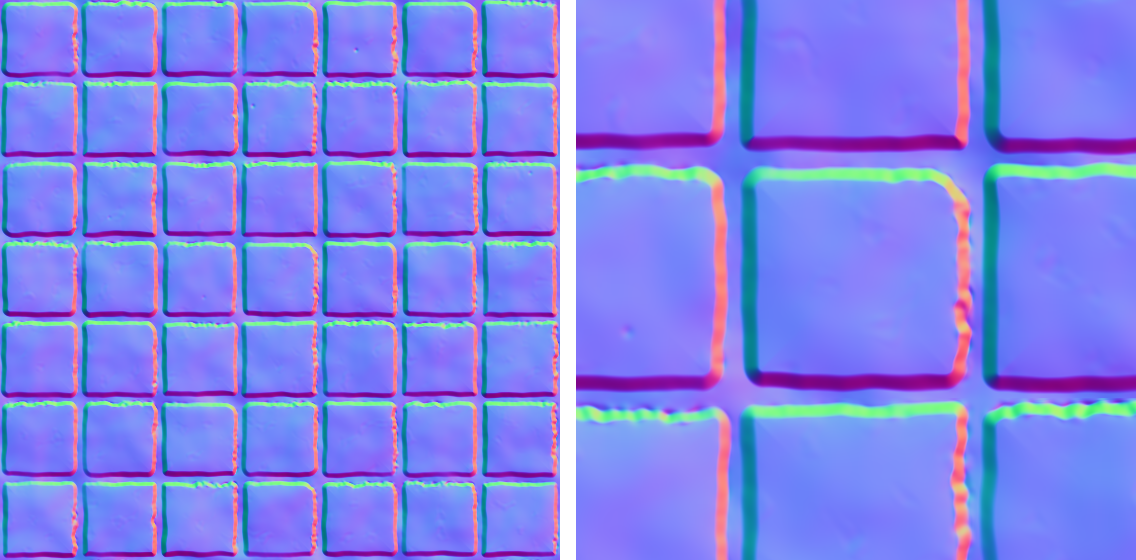
Left, the full canvas; right, a detail of the centre.
A three.js fragment shader for this texture map:

```glsl
// Tangent-space normal map of a 7 by 7 grid of worn, hand-cut square tiles.
varying vec2 vUv;

const float TILES = 7.0;                        // repeats across and down
const vec2 TILE_CENTER = vec2(0.494, 0.506);    // lengths below are in cells
const float TILE_HALF = 0.471;
const float SIZE_JITTER = 0.009;
const vec2 BEVEL_WIDTH = vec2(0.064, 0.046);    // x: lower left, y: upper right
const float BEVEL_DEPTH = 0.140;
const float SHOULDER_DEPTH = 0.024;
const vec2 SHOULDER_WIDTH = vec2(0.075, 0.045);
const float EDGE_WAVE = 0.022;
const float CHIP_SIZE = 0.028;
const float CHIP_HEIGHT = 0.050;
const float CORNER_BLEND = 0.04;
const vec2 CROWN = vec2(0.10, 0.16);            // fall toward the left and top
const float TILT = 0.12;
const float SWELL = 0.042;
const float GROUT_ROUGHNESS = 0.006;
const float PIT_CHANCE = 0.12;
const float PIT_RADIUS = 0.022;
const float PIT_DEPTH = 0.022;
const float STEEP_SHADE = 0.13;                 // blue lost on steep slopes
const float SLOPE_STEP = 0.010;

vec2 hash2(vec2 p) {
  vec3 q = fract(vec3(p.xyx) * vec3(0.1031, 0.1030, 0.0973));
  q += dot(q, q.yzx + 33.33);
  return fract((q.xx + q.yz) * q.zy);
}

float cornerGradient(vec2 lattice, vec2 offset, float period) {
  float angle = 6.2832 * hash2(mod(lattice, period) + 3.7).x;
  return dot(vec2(cos(angle), sin(angle)), offset);
}

// Gradient noise with an integer frequency per cell; it wraps at the canvas edge.
float noise(vec2 p, float frequency) {
  float period = TILES * frequency;
  p *= frequency;
  vec2 i = floor(p), f = fract(p);
  vec2 u = f * f * f * (f * (f * 6.0 - 15.0) + 10.0);
  vec2 e = vec2(1.0, 0.0);
  float low = mix(cornerGradient(i, f, period),
                  cornerGradient(i + e, f - e, period), u.x);
  float high = mix(cornerGradient(i + e.yx, f - e.yx, period),
                   cornerGradient(i + 1.0, f - 1.0, period), u.x);
  return mix(low, high, u.y);
}

float smoothMax(float a, float b, float blend) {
  float h = max(blend - abs(a - b), 0.0) / blend;
  return max(a, b) + 0.25 * h * h * blend;
}

// Rounded square with some of its upper right corners worn off.
float tileDistance(vec2 q, vec2 halfSize, float radius, float cut) {
  vec2 b = abs(q) - halfSize + radius;
  float box = length(max(b, 0.0)) + min(max(b.x, b.y), 0.0) - radius;
  return smoothMax(box, dot(q, vec2(0.7071)) - cut, CORNER_BLEND);
}

float surfaceHeight(vec2 p) {
  vec2 id = mod(floor(p), TILES);
  vec2 sizeSeed = hash2(id + 11.0);
  vec2 shapeSeed = hash2(id + 29.0);
  vec2 tiltSeed = hash2(id + 47.0) - 0.5;
  vec2 pitSeed = hash2(id + 71.0);
  vec2 q = fract(p) - TILE_CENTER;

  // Breakage gathers in patches on the upper and right edges
  float side = smoothstep(-0.12, 0.12, q.x + q.y);
  float patches = smoothstep(-0.2, 0.35, noise(p + 0.37, 1.0) + 0.6 * noise(p, 3.0));
  float wear = 0.05 + side * (0.15 + 0.85 * patches);
  float grain = noise(p, 8.0) + 0.6 * noise(p, 15.0);

  // Uneven outline
  vec2 halfSize = TILE_HALF + SIZE_JITTER * (2.0 * sizeSeed - 1.0);
  float d = tileDistance(q, halfSize, mix(0.04, 0.13, shapeSeed.x),
                         mix(0.59, 0.80, shapeSeed.y));
  d += EDGE_WAVE * (noise(p, 3.0) + 0.5 * noise(p, 6.0) + 0.2);
  d += CHIP_SIZE * wear * grain;

  // Bevel of varying steepness, worn shoulder and crumbs along the rim
  float bevel = smoothstep(-mix(BEVEL_WIDTH.x, BEVEL_WIDTH.y, side), 0.0, d);
  float depth = BEVEL_DEPTH * (1.0 + 0.9 * noise(p + 0.71, 2.0));
  float height = -depth * bevel;
  height -= SHOULDER_DEPTH * exp(min(d, 0.0) / mix(SHOULDER_WIDTH.x, SHOULDER_WIDTH.y, side));
  float rim = (d + 0.018) / 0.026;
  height += CHIP_HEIGHT * wear * exp(-rim * rim) * noise(p + 0.19, 16.0);

  // Crown, swells, scuffs and a lean on each face
  vec2 fall = max(vec2(-q.x, q.y), 0.0);
  float face = dot(q, tiltSeed) * TILT - dot(CROWN, fall * fall);
  face += SWELL * noise(p + 0.5, 2.0) + 0.010 * noise(p, 4.0);
  face += 0.006 * smoothstep(0.15, 0.5, noise(p, 5.0)) * noise(p, 11.0);

  // An occasional pit
  vec2 pit = (q - 0.7 * (hash2(id + 93.0) - 0.5)) / PIT_RADIUS;
  face -= PIT_DEPTH * step(pitSeed.x, PIT_CHANCE) * pitSeed.y * exp(-dot(pit, pit));

  return height + mix(face, GROUT_ROUGHNESS * noise(p, 8.0), bevel);
}

void main() {
  vec2 p = vUv * TILES;
  vec2 e = vec2(SLOPE_STEP, 0.0);
  vec2 slope = vec2(surfaceHeight(p + e) - surfaceHeight(p - e),
                    surfaceHeight(p + e.yx) - surfaceHeight(p - e.yx));
  slope /= 2.0 * SLOPE_STEP;

  // Pack the normal into colour
  vec3 normal = normalize(vec3(-slope, 1.0));
  vec3 color = 0.5 + 0.5 * normal;
  color.b -= 0.015 + STEEP_SHADE * (1.0 - normal.z);
  gl_FragColor = vec4(color, 1.0);
}
```
